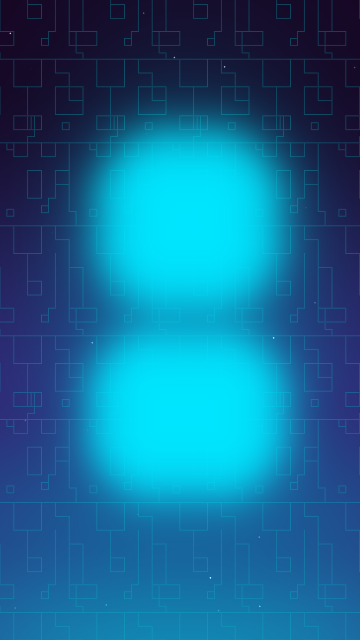
Reproduce this background procedurally as a Shadertoy shader.

```glsl
// Twin cyan glows over a violet-to-blue gradient with a repeating circuit lattice.

const vec2 CANVAS = vec2(432.0, 768.0); // design units, measured from the top left
const vec2 TILE = vec2(12.0, 40.0);     // lattice period in cells
const float CELL = 8.3;

const vec3 NIGHT = vec3(0.085, 0.025, 0.14);
const vec3 VIOLET = vec3(0.19, 0.15, 0.46);
const vec3 BLUE = vec3(0.11, 0.35, 0.59);
const vec3 TEAL = vec3(0.07, 0.54, 0.71);
const vec3 HALO = vec3(0.05, 0.44, 0.62);
const vec3 CYAN = vec3(0.0, 0.90, 1.0);
const vec3 WIRE = vec3(0.02, 0.74, 0.78);

float hash(vec2 p) {
    vec3 q = fract(p.xyx * 0.1031);
    q += dot(q, q.yzx + 33.33);
    return fract((q.x + q.y) * q.z);
}

float boxDistance(vec2 p, vec2 halfSize) {
    vec2 d = abs(p) - halfSize;
    return length(max(d, 0.0)) + min(max(d.x, d.y), 0.0);
}

// Distance to a periodic outline; a box of zero width is a line.
float outline(vec2 p, float left, float top, float right, float bottom) {
    vec2 a = vec2(left, top), b = vec2(right, bottom);
    vec2 q = mod(p - 0.5 * (a + b) + 0.5 * TILE, TILE) - 0.5 * TILE;
    return abs(boxDistance(q, 0.5 * (b - a)));
}

// Two-bend connector: down, across, down.
float stepPath(vec2 p, vec2 start, float bend, vec2 end) {
    float d = outline(p, start.x, start.y, start.x, bend);
    d = min(d, outline(p, min(start.x, end.x), bend, max(start.x, end.x), bend));
    return min(d, outline(p, end.x, bend, end.x, end.y));
}

float upperBand(vec2 p) {
    float d = outline(p, -6.0, 0.0, 6.0, 0.0);
    d = min(d, outline(p, 2.0, 0.0, 6.0, 4.0));
    d = min(d, outline(p, 4.0, 4.0, 4.0, 8.0));
    d = min(d, outline(p, 8.0, 4.0, 12.0, 8.0));
    d = min(d, outline(p, 10.0, 4.0, 12.0, 6.0));
    d = min(d, stepPath(p, vec2(8.0, 0.0), 2.0, vec2(10.0, 4.0)));
    d = min(d, outline(p, 2.0, 8.2, 4.5, 10.2));
    d = min(d, outline(p, 9.0, 9.2, 10.0, 10.2));
    d = min(d, outline(p, 4.0, 8.2, 6.0, 10.2));
    return min(d, stepPath(p, vec2(5.0, 8.2), 11.2, vec2(4.0, 12.1)));
}

float middleBand(vec2 p) {
    float d = outline(p, -6.0, 12.1, 6.0, 12.1);
    d = min(d, outline(p, 1.0, 12.1, 2.0, 13.1));
    d = min(d, outline(p, 2.0, 12.1, 4.0, 14.1));
    d = min(d, outline(p, 6.0, 12.1, 8.0, 14.1));
    d = min(d, outline(p, 4.0, 16.1, 6.0, 20.1));
    d = min(d, outline(p, 8.0, 16.1, 10.0, 18.1));
    d = min(d, stepPath(p, vec2(8.0, 16.1), 20.1, vec2(7.0, 22.2)));
    d = min(d, outline(p, 6.0, 21.2, 7.0, 22.2));
    d = min(d, outline(p, 1.0, 21.7, 2.0, 22.7));
    return min(d, stepPath(p, vec2(10.0, 12.1), 22.0, vec2(11.0, 24.1)));
}

float lowerBand(vec2 p) {
    float d = outline(p, -6.0, 24.1, 6.0, 24.1);
    d = min(d, outline(p, 2.0, 24.1, 6.0, 28.1));
    d = min(d, outline(p, 4.0, 28.1, 4.0, 32.1));
    d = min(d, outline(p, 4.0, 32.1, 6.0, 34.1));
    d = min(d, stepPath(p, vec2(8.0, 28.1), 36.0, vec2(7.0, 37.0)));
    d = min(d, outline(p, 6.0, 37.0, 7.0, 38.0));
    d = min(d, outline(p, 10.0, 28.1, 10.0, 36.0));
    d = min(d, stepPath(p, vec2(8.0, 24.1), 26.1, vec2(10.0, 28.1)));
    d = min(d, stepPath(p, vec2(10.0, 28.1), 30.1, vec2(12.0, 36.0)));
    d = min(d, outline(p, 10.0, 36.0, 14.0, 38.0));
    return min(d, stepPath(p, vec2(11.0, 36.0), 39.1, vec2(12.0, 40.0)));
}

float softGlow(vec2 p, vec2 centre, vec2 halfSize, float radius, float blur) {
    float d = boxDistance(p - centre, halfSize - radius) - radius;
    return 1.0 / (1.0 + exp(d / blur));
}

// Sparse specks, one possible per square.
float specks(vec2 p, float size, float pixel) {
    vec2 id = floor(p / size);
    vec2 offset = 0.1 + 0.8 * vec2(hash(id + 17.0), hash(id + 43.0));
    float d = length(p - (id + offset) * size);
    float strength = pow(hash(id + 71.0), 4.0) * step(0.7, hash(id + 5.0));
    return strength * (1.0 - smoothstep(0.2, 0.4 + pixel, d));
}

void mainImage(out vec4 fragColor, in vec2 fragCoord) {
    vec2 uv = fragCoord / iResolution.xy;
    vec2 p = vec2(uv.x, 1.0 - uv.y) * CANVAS;
    float pixel = CANVAS.x / iResolution.x;
    float depth = 1.0 - uv.y;

    // Vertical gradient, more violet at the sides
    vec3 color = mix(NIGHT, VIOLET, smoothstep(0.12, 0.65, depth));
    color = mix(color, BLUE, smoothstep(0.62, 0.84, depth));
    color = mix(color, TEAL, smoothstep(0.82, 1.02, depth));
    float side = abs(2.0 * uv.x - 1.0);
    color = mix(color, VIOLET, 0.3 * side * side * smoothstep(0.55, 0.8, depth));

    // Wide halo and the two bright glows
    vec2 spread = (p - vec2(224.0, 395.0)) / vec2(155.0, 255.0);
    color = mix(color, HALO, 0.8 * exp(-dot(spread, spread)));
    float upper = softGlow(p, vec2(227.0, 265.0), vec2(110.0, 108.0), 90.0, 17.0);
    float lower = softGlow(p, vec2(225.0, 497.0), vec2(118.0, 100.0), 84.0, 16.0);
    float glow = 1.0 - (1.0 - upper) * (1.0 - lower);
    color = mix(color, CYAN, glow);

    // Circuit lattice and specks
    vec2 cell = (p - vec2(0.0, 71.0)) / CELL;
    float d = CELL * min(upperBand(cell), min(middleBand(cell), lowerBand(cell)));
    float line = clamp((0.45 - d) / pixel + 0.5, 0.0, 1.0);
    color = mix(color, mix(WIRE, CYAN, glow), 0.36 * line);
    color += 0.7 * specks(p, 48.0, pixel) * (1.0 - glow);
    fragColor = vec4(color, 1.0);
}
```
